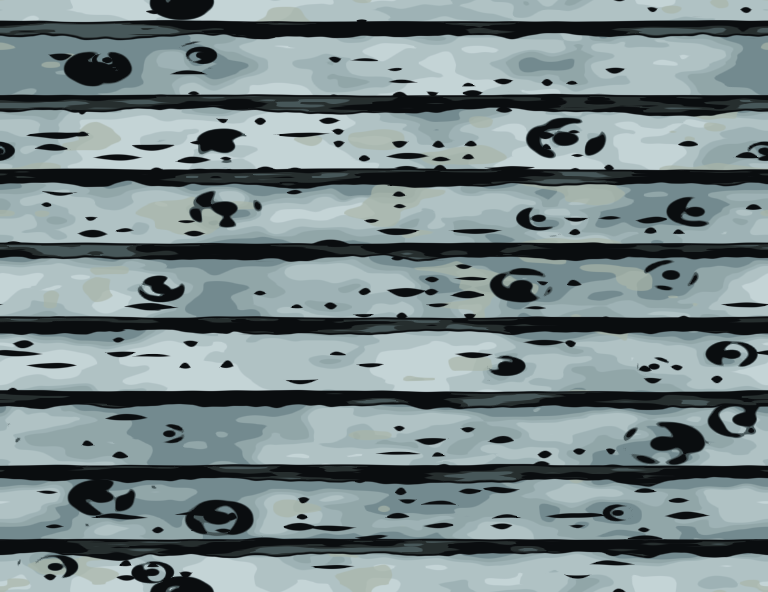
Give the GLSL for this texture, as a Shadertoy shader.

```glsl
// Weathered, pale blue-grey planks with ragged black gaps, paint flakes and knots.
// Wrapping value noise is cut into flat tones; chips are lens shapes scattered on
// a grid, and knots are broken rings. Everything wraps in x and y, so it tiles.

#define PLANKS 8.0          // planks down the tile
#define GAP_SHIFT 0.62      // height of the lowest gap, in planks
#define PLANK_LENGTH 10.4   // tile width, in plank heights
#define GAP_HALF 0.095      // half width of a gap, in planks
#define CHIP_CELLS vec2(22.0, 6.0)
#define CHIP_AMOUNT 0.62
#define KNOTS 3             // knots on each plank
#define CONTRAST 1.35       // spread of the paint tones

const vec3 BLACK     = vec3(0.04, 0.05, 0.06);
const vec3 CHARCOAL  = vec3(0.15, 0.18, 0.18);
const vec3 SLATE     = vec3(0.28, 0.34, 0.35);
const vec3 SHADOW    = vec3(0.45, 0.54, 0.56);
const vec3 MID       = vec3(0.57, 0.65, 0.66);
const vec3 MID_LIGHT = vec3(0.62, 0.70, 0.71);
const vec3 LIGHT     = vec3(0.69, 0.76, 0.77);
const vec3 HIGHLIGHT = vec3(0.77, 0.83, 0.84);
const vec3 LICHEN    = vec3(0.66, 0.71, 0.66);

float hash(vec2 p, float seed) {
    vec3 q = fract(vec3(p, seed) * vec3(0.1031, 0.1147, 0.0973));
    q += dot(q, q.zyx + 31.32);
    return fract((q.x + q.y) * q.z);
}

// Value noise over the unit square, wrapping after the given cell counts
float noise(vec2 q, vec2 cells, float seed) {
    vec2 p = q * cells, i = floor(p), f = fract(p);
    f = f * f * (3.0 - 2.0 * f);
    vec2 a = mod(i, cells), b = mod(i + 1.0, cells);
    return mix(mix(hash(a, seed), hash(vec2(b.x, a.y), seed), f.x),
               mix(hash(vec2(a.x, b.y), seed), hash(b, seed), f.x), f.y);
}

float fbm(vec2 q, vec2 cells, float seed) {
    return 0.5 * noise(q, cells, seed) + 0.3 * noise(q, cells * 2.0, seed + 7.0)
         + 0.2 * noise(q, cells * 4.0, seed + 13.0);
}

// Smooth-edged test for field > 0
float cover(float field) {
    float w = max(0.75 * fwidth(field), 0.0001);
    return smoothstep(-w, w, field);
}

// Pointed flakes lying along the grain, in clusters; positive inside
float chips(vec2 q, float seed) {
    vec2 p = q * CHIP_CELLS, base = floor(p);
    float field = -1.0;
    for (int y = -1; y <= 1; y++)
    for (int x = -1; x <= 1; x++) {
        vec2 cell = base + vec2(x, y);
        vec2 id = vec2(mod(cell.x, CHIP_CELLS.x), cell.y + 2.0);
        float cluster = noise(id / CHIP_CELLS, vec2(7.0, 2.0), seed + 3.0);
        if (hash(id, seed) > CHIP_AMOUNT * cluster * cluster) continue;
        vec2 jitter = 0.3 + 0.4 * vec2(hash(id, seed + 1.0), hash(id, seed + 2.0));
        vec2 d = p - cell - jitter;
        float size = hash(id, seed + 4.0);
        float halfLength = mix(0.16, 0.85, size * size * size);
        float halfHeight = mix(0.12, 0.3, hash(id, seed + 5.0));
        d.x /= halfLength;
        d.y += (hash(id, seed + 6.0) - 0.5) * 0.35 * d.x * d.x;
        field = max(field, 1.0 - d.x * d.x - abs(d.y) / halfHeight);
    }
    return field;
}

// Broken dark rings in x, surrounding halo in y
vec2 knots(vec2 q, float seed) {
    float grain = noise(q, vec2(44.0, 5.0), seed + 20.0);
    vec2 result = vec2(-1.0, 0.0);
    for (int i = 0; i < KNOTS; i++) {
        vec2 id = vec2(i, 5.0);
        float size = hash(id, seed + 1.0);
        float radius = mix(0.2, 0.62, size * size);
        vec2 d = q - vec2(hash(id, seed + 2.0), mix(0.32, 0.72, hash(id, seed + 3.0)));
        d.x = (fract(d.x + 0.5) - 0.5) * PLANK_LENGTH;
        float r = length(d * vec2(0.75, 1.4)) / radius + 0.25 * (grain - 0.5);
        float ring = 0.6 * cos(9.0 * r) + 2.4 * (grain - 0.5) + 0.9 - 1.9 * r;
        result = max(result, vec2(ring, 1.0 - smoothstep(0.3, 1.4, r)));
    }
    return result;
}

void mainImage(out vec4 fragColor, in vec2 fragCoord) {
    vec2 uv = fragCoord / iResolution.xy;
    float v = uv.y * PLANKS - GAP_SHIFT;
    float seed = 11.0 + 37.0 * mod(floor(v), PLANKS);
    vec2 q = vec2(uv.x, fract(v));                 // position on this plank
    float fromGap = fract(v + 0.5) - 0.5;          // height above the nearest gap

    // Paint: warped grain, cut into flat tones
    vec2 knot = knots(q, seed);
    float warp = noise(q, vec2(36.0, 6.0), seed + 30.0) - 0.5;
    float tone = 0.5 + CONTRAST * (fbm(q + warp * vec2(0.015, 0.09), vec2(7.0, 2.0), seed) - 0.5);
    tone += 0.2 * (hash(vec2(3.0), seed) - 0.5) + 0.04;
    tone -= 0.26 * smoothstep(0.68, 0.9, q.y) + 0.16 * knot.y * (1.0 + 3.0 * warp);
    vec3 color = mix(SHADOW, MID, cover(tone - 0.27));
    color = mix(color, MID_LIGHT, cover(tone - 0.40));
    color = mix(color, LIGHT, cover(tone - 0.50));
    color = mix(color, HIGHLIGHT, cover(tone - 0.73));
    float lichen = fbm(q, vec2(8.0, 2.0), seed + 50.0);
    color = mix(color, LICHEN, 0.7 * cover(lichen - 0.7));

    // Flakes and knots, with a slate rim
    float chip = chips(q + warp * vec2(0.006, 0.03), seed + 60.0);
    color = mix(color, SLATE, cover(knot.x + 0.14));
    color = mix(color, BLACK, max(cover(knot.x), cover(chip)));

    // Gaps: nearly straight above, ragged with drips below
    float upper = GAP_HALF + 0.05 * (fbm(uv, vec2(9.0, 8.0), 401.0) - 0.5);
    float drip = noise(uv, vec2(13.0, 8.0), 409.0);
    float lower = GAP_HALF + 0.13 * (fbm(uv, vec2(18.0, 16.0), 419.0) - 0.4)
                + 0.12 * pow(drip, 6.0);
    float gap = min(upper - fromGap, fromGap + lower);
    color = mix(color, BLACK, cover(gap));

    // Faint streaks of lit wood down inside the gaps
    float streak = fbm(uv, vec2(8.0, 56.0), 431.0);
    color = mix(color, CHARCOAL, cover(min(streak - 0.53, gap - 0.025)));
    color = mix(color, SLATE, cover(min(streak - 0.64, gap - 0.035)));

    fragColor = vec4(color, 1.0);
}
```
